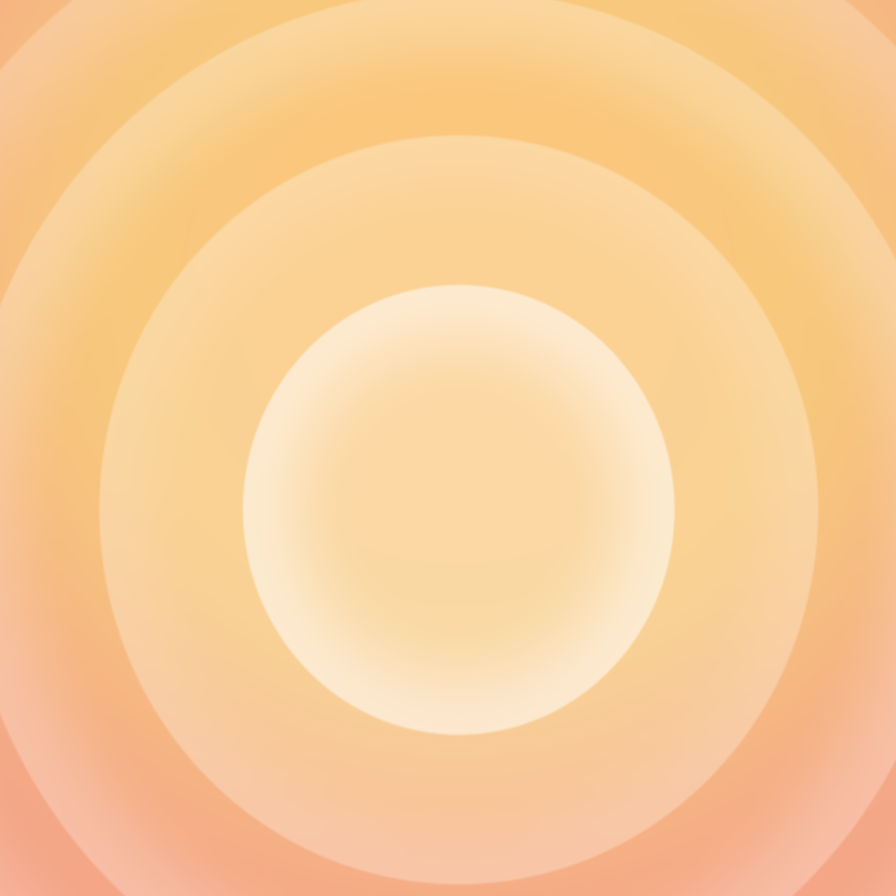
This background is drawn by a Shadertoy shader. Its source:

```glsl
// Warm backdrop of four concentric, slightly tall translucent discs.
// A radial yellow-to-coral gradient lies below; each disc adds a faint
// white veil that brightens toward its own rim.

const int DISC_COUNT = 4;
const vec2 DISC_CENTER = vec2(0.512, 0.431);
const float DISC_STRETCH = 1.042;    // height of a disc over its width
const float EDGE_SOFTNESS = 0.0022;

// Per disc, from the outermost to the innermost
const float RADIUS[DISC_COUNT]     = float[](0.725, 0.580, 0.418, 0.251);
const float BODY_ALPHA[DISC_COUNT] = float[](0.00, 0.00, 0.18, 0.15);
const float RIM_ALPHA[DISC_COUNT]  = float[](0.20, 0.25, 0.28, 0.54);
const float RIM_WIDTH[DISC_COUNT]  = float[](0.125, 0.125, 0.110, 0.130);

const vec2 GLOW_CENTER = vec2(0.512, 0.675);
const float GLOW_MID = 0.40;         // where yellow starts turning coral
const float GLOW_END = 0.80;
const vec3 AMBER  = vec3(0.980, 0.780, 0.490);
const vec3 YELLOW = vec3(0.970, 0.784, 0.490);
const vec3 CORAL  = vec3(0.957, 0.650, 0.530);
const vec3 VEIL   = vec3(1.0);

// Base gradient: amber heart, yellow ring, coral far away
vec3 glowGradient(vec2 uv) {
    float d = distance(uv, GLOW_CENTER);
    vec3 color = mix(AMBER, YELLOW, smoothstep(0.20, GLOW_MID, d));
    return mix(color, CORAL, smoothstep(GLOW_MID - 0.04, GLOW_END, d));
}

// Opacity of one disc at distance d from the shared center
float discAlpha(float d, int i) {
    float inside = 1.0 - smoothstep(-EDGE_SOFTNESS, EDGE_SOFTNESS, d - RADIUS[i]);
    float rim = smoothstep(RADIUS[i] - RIM_WIDTH[i], RADIUS[i], d);
    return inside * mix(BODY_ALPHA[i], RIM_ALPHA[i], rim);
}

void mainImage(out vec4 fragColor, in vec2 fragCoord) {
    vec2 uv = fragCoord / iResolution.xy;
    vec3 color = glowGradient(uv);

    // Layer the discs from back to front
    float d = length((uv - DISC_CENTER) * vec2(DISC_STRETCH, 1.0));
    for (int i = 0; i < DISC_COUNT; i++) {
        color = mix(color, VEIL, discAlpha(d, i));
    }

    fragColor = vec4(color, 1.0);
}
```
